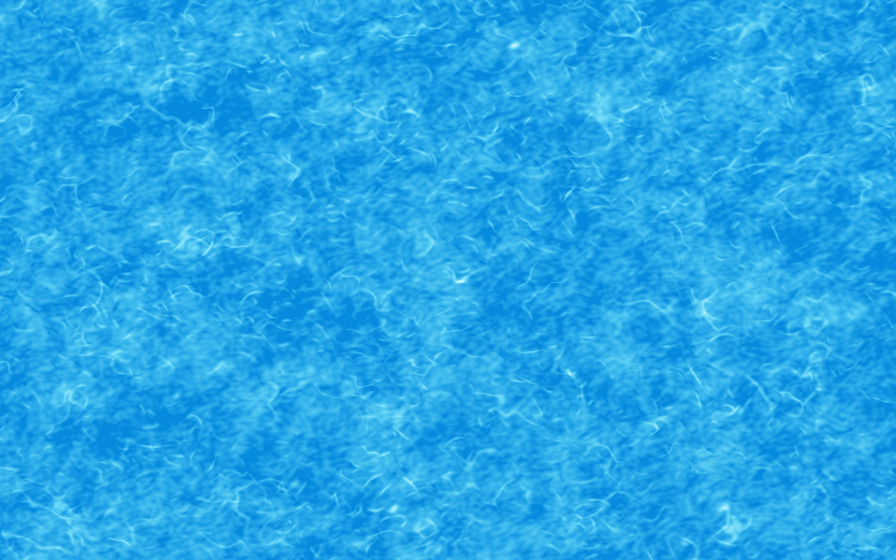
Give the GLSL for this texture, as a WebGL 1 fragment shader.

```glsl
precision highp float;
// Sunlit pool water: mottled blue, short bright ripples, caustic threads and glints.
uniform vec2 u_resolution;

const vec3 DEEP = vec3(0.02, 0.54, 0.865);
const vec3 BLUE = vec3(0.15, 0.66, 0.91);
const vec3 PALE = vec3(0.39, 0.83, 0.96);
const vec3 FOAM = vec3(0.80, 0.97, 0.99);

vec2 hash2(vec2 cell) {
  vec3 h = fract(cell.xyx * vec3(0.1031, 0.1030, 0.0973));
  h += dot(h, h.yzx + 33.33);
  return fract((h.xx + h.yz) * h.zy);
}

mat2 rotation(float angle) {
  float c = cos(angle), s = sin(angle);
  return mat2(c, -s, s, c);
}

float cornerSlope(vec2 cell, vec2 offset) {
  float angle = 6.28318 * hash2(cell).x;
  return dot(vec2(cos(angle), sin(angle)), offset);
}

float gradientNoise(vec2 p) {
  vec2 i = floor(p), f = p - i;
  vec2 u = f * f * f * (f * (f * 6.0 - 15.0) + 10.0);
  vec2 e = vec2(1.0, 0.0);
  float low = mix(cornerSlope(i, f), cornerSlope(i + e, f - e), u.x);
  float high = mix(cornerSlope(i + e.yx, f - e.yx), cornerSlope(i + 1.0, f - 1.0), u.x);
  return mix(low, high, u.y);
}

vec2 warp(vec2 p, float frequency, float amount) {
  vec2 q = p * frequency;
  return p + amount * vec2(gradientNoise(q + 17.0), gradientNoise(q + 71.0));
}

// Cloudy tone from broad patches down to fine grain
float mottle(vec2 p) {
  float sum = 0.0, frequency = 4.5, weight = 0.34;
  for (int i = 0; i < 5; i++) {
    sum += weight * gradientNoise(p * frequency * vec2(0.8, 1.2) + 13.7 * float(i));
    p = rotation(i < 2 ? 0.3 : -0.2) * p;
    frequency *= 2.15;
    weight *= i == 0 ? 1.25 : 1.0;
  }
  return sum;
}

// Short tapered arcs, mostly light and some dark, one per grid cell
float ripples(vec2 p, float scale, float width, float seed) {
  vec2 q = p * scale, base = floor(q);
  float sum = 0.0;
  for (int y = -1; y <= 1; y++) {
    for (int x = -1; x <= 1; x++) {
      vec2 cell = base + vec2(float(x), float(y));
      vec2 place = hash2(cell + seed);
      vec2 style = hash2(cell + seed + 57.0);
      vec2 d = rotation((style.x - 0.55) * 2.2) * (q - cell - place);
      d.y += (place.x - 0.5) * 1.6 * d.x * d.x;
      float reach = mix(0.35, 0.85, place.y);
      float arc = 1.0 - smoothstep(0.0, width, abs(d.y));
      float taper = 1.0 - smoothstep(0.2 * reach, reach, abs(d.x));
      float strength = style.y * style.y * 1.4 - 0.35;
      sum += strength * arc * taper;
    }
  }
  return sum;
}

// Thin light lines along noise zero crossings, broken up by a patchy mask
float threads(vec2 p, float frequency, float width, float seed) {
  vec2 q = warp(p, frequency * 1.8, 0.35 / frequency) * frequency * vec2(0.8, 1.2) + seed;
  float line = 1.0 - smoothstep(0.0, width, abs(gradientNoise(q)));
  float patches = smoothstep(0.10, 0.38, gradientNoise(p * frequency * 0.7 + seed + 31.0));
  return line * patches;
}

// Rare soft white sparkles
float glints(vec2 p, float scale) {
  vec2 q = p * scale, base = floor(q);
  vec2 pick = hash2(base + 211.0);
  vec2 d = rotation(0.6) * (q - base - mix(vec2(0.3), vec2(0.7), pick));
  float spot = exp(-dot(d * d, vec2(420.0, 1100.0)));
  return spot * smoothstep(0.72, 1.0, hash2(base + 91.0).x);
}

vec3 waterColor(float tone) {
  vec3 color = mix(DEEP, BLUE, clamp((tone + 0.10) / 0.40, 0.0, 1.0));
  color = mix(color, PALE, clamp((tone - 0.30) / 0.65, 0.0, 1.0));
  return mix(color, FOAM, clamp((tone - 0.95) / 0.9, 0.0, 1.0));
}

void main() {
  vec2 p = gl_FragCoord.xy / u_resolution.y + 3.0;
  vec2 flow = warp(p, 11.0, 0.013);

  float tone = 0.25 + mottle(flow);
  float activity = 0.8 + 0.9 * gradientNoise(p * 5.0 + 40.0);
  tone += activity * 0.70 * ripples(flow, 27.0, 0.12, 5.0);
  tone += activity * 0.62 * ripples(flow, 46.0, 0.19, 83.0);
  tone += 0.50 * threads(p, 11.0, 0.075, 9.0);
  tone += 0.50 * threads(p, 19.0, 0.11, 47.0);
  tone += 1.4 * glints(p, 5.0);

  gl_FragColor = vec4(waterColor(tone), 1.0);
}
```
